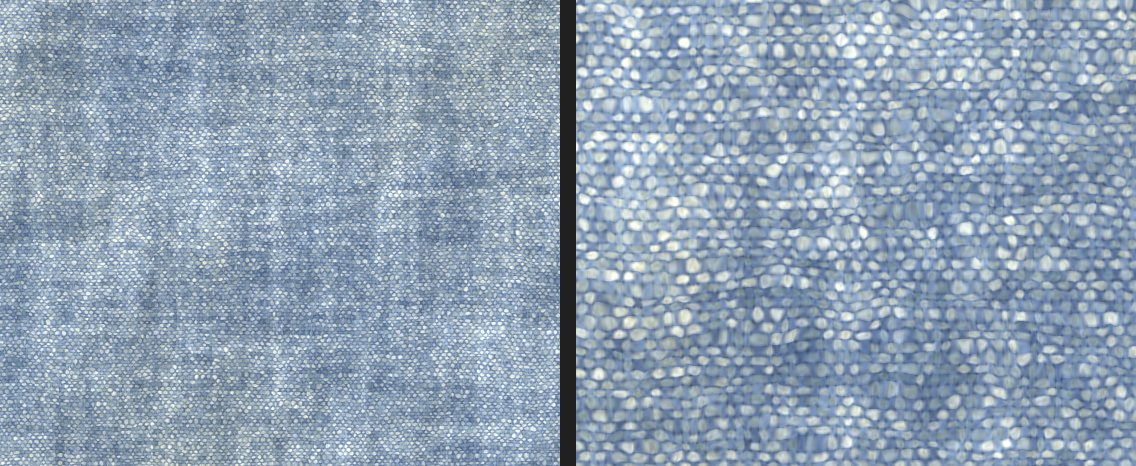
Left, the full canvas; right, a detail of the centre.
Give the GLSL for this texture, as a Shadertoy shader.

```glsl
const vec2 THREADS = vec2(158.0, 132.0); // warp and weft threads per canvas height
const vec3 WARP_DARK = vec3(0.30, 0.38, 0.53);
const vec3 WARP_LIGHT = vec3(0.52, 0.60, 0.70);
const vec3 WEFT_BLUE = vec3(0.53, 0.61, 0.68);
const vec3 WEFT_CREAM = vec3(0.92, 0.93, 0.90);
const vec3 ECRU_TINT = vec3(1.01, 1.00, 0.94);
const vec3 GAP_SHADE = vec3(0.72, 0.76, 0.83);

float hash(vec2 p) {
    vec3 q = fract(p.xyx * vec3(0.1031, 0.1030, 0.0973));
    q += dot(q, q.yzx + 33.33);
    return fract((q.x + q.y) * q.z);
}

float noise(vec2 p) {
    vec2 i = floor(p), f = fract(p);
    f = f * f * (3.0 - 2.0 * f);
    float low = mix(hash(i), hash(i + vec2(1, 0)), f.x);
    float high = mix(hash(i + vec2(0, 1)), hash(i + vec2(1, 1)), f.x);
    return mix(low, high, f.y);
}

float fbm(vec2 p) {
    float sum = 0.0, gain = 0.5;
    for (int i = 0; i < 4; i++) {
        sum += gain * noise(p);
        p = mat2(1.6, 1.2, -1.2, 1.6) * p + 17.3;
        gain *= 0.5;
    }
    return sum / 0.9375;
}

// Soft rounded block: 1 in the middle, 0 outside
float grain(vec2 p, vec2 radius) {
    vec2 q = abs(p) / radius;
    float reach = pow(pow(q.x, 2.5) + pow(q.y, 2.5), 0.4);
    return 1.0 - smoothstep(0.45, 1.2, reach);
}

// Slow changes of dye along single threads and over the whole cloth
float fading(vec2 p, vec2 thread) {
    float rows = noise(vec2(p.x * 7.0, thread.y * 0.8)) - 0.5;
    float columns = noise(vec2(thread.x * 0.6, p.y * 6.0 + 40.0)) - 0.5;
    float bands = noise(p * vec2(20.0, 2.5) + 9.0) + noise(p * vec2(3.0, 26.0) + 70.0) - 1.0;
    float clouds = fbm(p * 5.0 + 21.0) - 0.5;
    return 0.34 * rows + 0.28 * columns + 0.20 * bands + 0.36 * clouds;
}

// Shallow creases running up the cloth at a slant
float creases(vec2 p) {
    vec2 q = vec2(p.x - 0.35 * p.y, p.y + 0.35 * p.x) * vec2(7.0, 2.6);
    return fbm(q + 51.0) - fbm(q + vec2(51.18, 51.0));
}

vec3 cloth(vec2 p) {
    // Uneven threads
    vec2 bend = vec2(fbm(p * 5.0 + 3.0), fbm(p * 5.0 + 60.0)) - 0.5;
    vec2 q = (p + 0.018 * bend + 0.1) * THREADS;
    q += 0.7 * vec2(noise(q * vec2(0.6, 0.22)), noise(q * vec2(0.22, 0.6) + 31.0));
    q += 0.3 * vec2(noise(q * 1.3 + 7.0), noise(q * 1.3 + 47.0));

    // Plain weave: the upper thread alternates from cell to cell
    vec2 cell = floor(q), f = fract(q) - 0.5;
    float warpOver = mod(cell.x + cell.y, 2.0);
    vec2 side = mix(vec2(-1.0), vec2(1.0), step(0.0, f));
    vec2 weftStep = vec2(side.x * warpOver, 0.0);
    vec2 warpStep = vec2(0.0, side.y * (1.0 - warpOver));
    vec2 weftCell = cell + weftStep;

    float fade = fading(p, cell);
    float size = mix(0.86, 1.16, hash(weftCell + 83.0));
    float weft = grain(f - weftStep, vec2(0.80, 0.52) * size);
    float warp = grain(f - warpStep, vec2(0.54, 0.86));

    // Blue warp with dark gaps below, pale weft grains above
    float warpTone = 0.28 + 0.55 * hash(cell + warpStep + 140.0) + 0.9 * fade;
    vec3 color = mix(WARP_DARK, WARP_LIGHT, clamp(warpTone, 0.0, 1.0));
    color *= mix(GAP_SHADE, vec3(1.10), warp);
    float weftTone = 0.08 + 0.78 * hash(weftCell + 5.0) + 1.1 * fade;
    vec3 pale = mix(WEFT_BLUE, WEFT_CREAM, clamp(weftTone, -0.15, 1.0));
    pale *= mix(vec3(1.0), ECRU_TINT, hash(weftCell + 211.0));
    color = mix(color, pale, weft);

    // Fibre fuzz and broad light
    float fuzz = noise(q * vec2(1.6, 3.2) + 11.0) + noise(q * vec2(3.6, 2.2) + 77.0) - 1.0;
    float light = 1.0 + 0.16 * fuzz + 0.14 * fade + 0.40 * creases(p);
    float warmth = smoothstep(0.3, 0.8, fbm(p * 2.5 + 90.0) + 0.2 * (p.y - 0.5));
    return color * light * mix(vec3(0.98, 1.0, 1.02), vec3(1.02, 1.01, 0.97), warmth);
}

void mainImage(out vec4 fragColor, in vec2 fragCoord) {
    // Four samples per pixel smooth the edges
    vec3 sum = vec3(0.0);
    for (int i = 0; i < 4; i++) {
        vec2 offset = vec2(i % 2, i / 2) * 0.5 - 0.25;
        sum += cloth((fragCoord + offset) / iResolution.y);
    }
    fragColor = vec4(sum / 4.0, 1.0);
}
```
